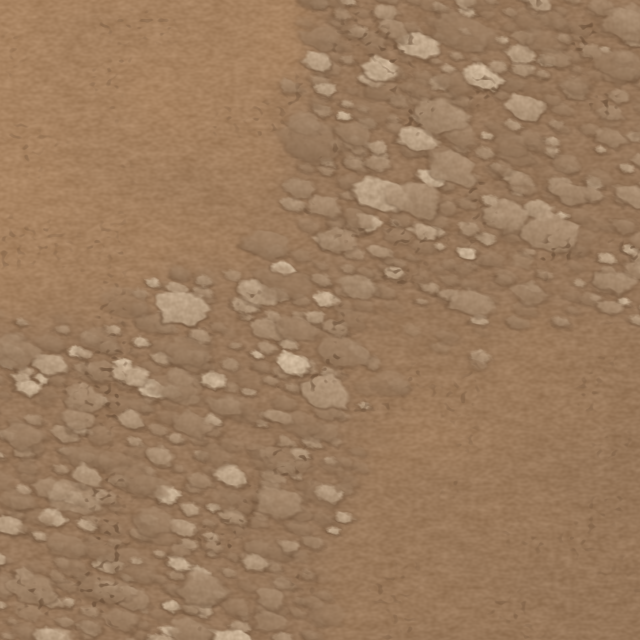
This texture is drawn by a Shadertoy shader. Its source:

```glsl
const float TAU = 6.2831853;
const vec3 WARM_SOIL = vec3(0.66, 0.515, 0.38);
const vec3 DULL_SOIL = vec3(0.585, 0.46, 0.345);
const vec3 BED_SOIL = vec3(0.585, 0.462, 0.352);
const vec3 CREVICE = vec3(0.40, 0.295, 0.205);
const vec3 DUSTY_STONE = vec3(0.625, 0.51, 0.40);
const vec3 PALE_STONE = vec3(0.80, 0.71, 0.60);

vec3 hash3(vec2 p) {
    vec3 q = fract(p.xyx * vec3(0.1031, 0.1030, 0.0973));
    q += dot(q, q.yxz + 33.33);
    return fract((q.xxy + q.yzz) * q.zyx);
}

mat2 rotation(float angle) {
    float c = cos(angle), s = sin(angle);
    return mat2(c, s, -s, c);
}

float cornerGradient(vec2 cell, vec2 offset) {
    float angle = TAU * hash3(cell).x;
    return dot(vec2(cos(angle), sin(angle)), offset);
}

float gradientNoise(vec2 p) {
    vec2 i = floor(p), f = fract(p);
    vec2 u = f * f * f * (f * (f * 6.0 - 15.0) + 10.0);
    vec2 e = vec2(1.0, 0.0);
    float low = mix(cornerGradient(i, f), cornerGradient(i + e, f - e), u.x);
    float high = mix(cornerGradient(i + e.yx, f - e.yx), cornerGradient(i + 1.0, f - 1.0), u.x);
    return mix(low, high, u.y);
}

float fbm(vec2 p) {
    float sum = 0.0, amplitude = 1.0;
    for (int i = 0; i < 4; i++) {
        sum += amplitude * gradientNoise(p);
        p = rotation(0.5) * p * 2.03 + 7.1;
        amplitude *= 0.5;
    }
    return sum;
}

// Rubble fills two opposite quarters that join at the centre
float rubbleMask(vec2 uv) {
    vec2 c = uv - vec2(0.49, 0.5);
    float field = c.x * c.y + 0.008 + 0.02 * fbm(uv * 5.0);
    return smoothstep(-0.018, 0.018, field);
}

// Irregular convex stone, zero on its outline
float stoneDistance(vec2 q, float radius, vec2 seed) {
    float d = -1.0;
    for (int i = 0; i < 6; i++) {
        vec3 rnd = hash3(seed + float(i) * 17.3);
        float angle = (float(i) + 0.7 * rnd.x) * TAU / 6.0;
        d = max(d, dot(q, vec2(cos(angle), sin(angle))) - radius * mix(0.65, 1.0, rnd.y));
    }
    return mix(d, length(q) - radius * 0.9, 0.3);
}

vec3 addStones(vec3 color, vec2 uv, float cells, float seed) {
    mat2 tilt = rotation(0.24);
    vec2 scale = cells * vec2(0.6, 1.0);
    vec2 p = tilt * uv * scale;
    vec2 home = floor(p);
    float rough = 0.10 * gradientNoise(p * 3.5 + seed) + 0.05 * gradientNoise(p * 8.0);
    float mottle = gradientNoise(uv * vec2(75.0, 100.0)) + 0.7 * gradientNoise(uv * 170.0);
    float soft = 0.0028 * cells;

    for (int k = 0; k < 9; k++) {
        vec2 cell = home + vec2(k % 3 - 1, k / 3 - 1);
        vec3 place = hash3(cell + seed);
        vec3 look = hash3(cell + seed + 91.7);
        vec2 q = p - cell - 0.2 - 0.6 * place.xy;
        vec2 centre = uv - (q / scale) * tilt;
        float presence = rubbleMask(centre) * 0.72 - place.z;
        if (presence < 0.0) continue;

        q = rotation(0.7 * (look.x - 0.5)) * q;
        float radius = mix(0.22, 0.48, look.y);
        float d = stoneDistance(q, radius, cell + seed) + rough;
        float brightness = look.z * look.z * look.z;
        float strength = mix(0.35, 0.95, look.z) * smoothstep(0.0, 0.15, presence);

        // Dark contact line, heavier underneath
        float under = smoothstep(0.5, -0.8, q.y / radius);
        float rim = smoothstep(0.007 * cells, 0.0, d);
        color = mix(color, CREVICE, rim * strength * mix(0.15, 0.62, under));

        // Lit, mottled face
        float body = smoothstep(soft, -soft, d);
        vec3 face = mix(DUSTY_STONE, PALE_STONE, brightness);
        face += 0.035 * q.y / radius + 0.06 * mottle * (0.5 + brightness);
        color = mix(color, face, body * strength);
    }
    return color;
}

vec3 soil(vec2 uv, float rubble) {
    float warmth = 0.5 + 0.6 * (uv.y - uv.x) + 0.35 * fbm(uv * vec2(3.0, 5.0) + 3.0);
    vec3 color = mix(DULL_SOIL, WARM_SOIL, clamp(warmth, 0.0, 1.0));
    color = mix(color, BED_SOIL, rubble * 0.8);
    float streaks = gradientNoise(uv * vec2(22.0, 65.0)) + gradientNoise(uv * vec2(60.0, 130.0));
    float grain = gradientNoise(uv * vec2(120.0, 190.0));
    return color + 0.036 * streaks + 0.04 * grain;
}

// Clustered dark pits and short cracks
float pits(vec2 uv, float rubble) {
    float cluster = smoothstep(0.12, 0.5, fbm(uv * 9.0 + 21.0));
    float marks = smoothstep(0.12, 0.45, gradientNoise(uv * vec2(85.0, 110.0) + 5.0));
    return marks * cluster * mix(0.3, 0.65, rubble);
}

void mainImage(out vec4 fragColor, in vec2 fragCoord) {
    vec2 uv = fragCoord / iResolution.xy;
    float rubble = rubbleMask(uv);
    vec3 color = soil(uv, rubble);

    // Small stones first, larger ones over them
    float cells = 44.0;
    for (int layer = 0; layer < 4; layer++) {
        color = addStones(color, uv, cells, 37.0 * float(layer + 1));
        cells *= 0.7;
    }
    color = mix(color, CREVICE, pits(uv, rubble));
    fragColor = vec4(color, 1.0);
}
```
